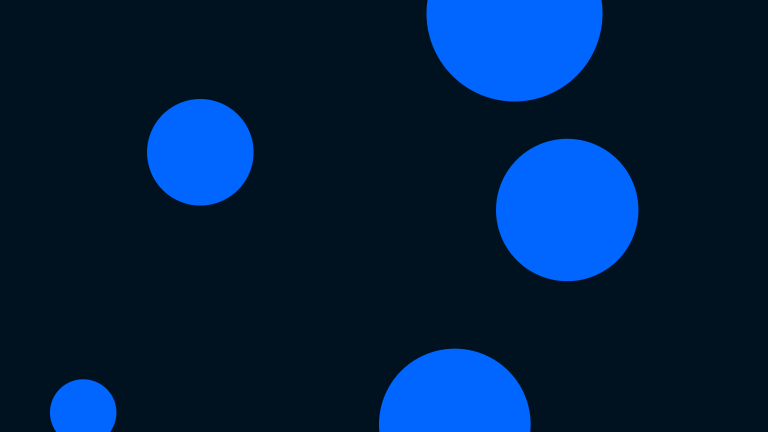
This background is drawn by a WebGL 2 fragment shader. Its source:

```glsl
#version 300 es
precision highp float;
// Flat blue discs of several sizes scattered over a near-black navy field.

uniform vec2 u_resolution;
out vec4 outColor;

// Each disc: centre x, centre y, radius, in canvas heights
const vec3 DISCS[5] = vec3[5](
    vec3(1.191, 0.9688, 0.2037),
    vec3(0.4637, 0.6475, 0.1233),
    vec3(1.313, 0.5139, 0.1648),
    vec3(1.0528, 0.0174, 0.1755),
    vec3(0.1926, 0.0451, 0.0769)
);

float circleDistance(vec2 p, vec2 centre, float radius) {
    return length(p - centre) - radius;
}

void main() {
    vec2 p = gl_FragCoord.xy / u_resolution.y;
    float pixel = 1.0 / u_resolution.y;

    // Union of all discs
    float d = 1e3;
    for (int i = 0; i < 5; i++) {
        d = min(d, circleDistance(p, DISCS[i].xy, DISCS[i].z));
    }

    // Antialiased fill over the background
    float coverage = clamp(0.5 - d / pixel, 0.0, 1.0);
    vec3 navy = vec3(0.0, 0.07, 0.12);
    vec3 blue = vec3(0.0, 0.4, 1.0);
    outColor = vec4(mix(navy, blue, coverage), 1.0);
}
```
